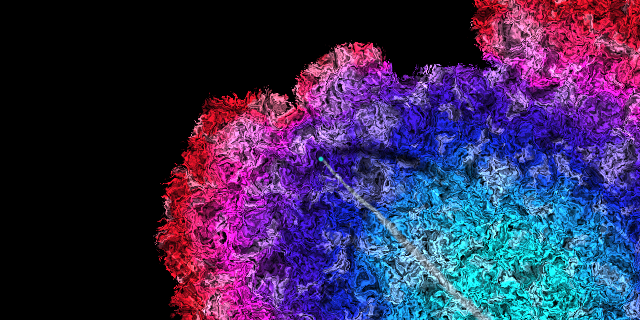
A Shadertoy shader for this background:

```glsl
const vec2 CORE = vec2(1.60, 0.05);       // centre of the colour bands
const vec2 STRETCH_DIR = vec2(-0.756, 0.655);
const float STRETCH = 0.20;
const vec2 RIDGE_TIP = vec2(1.003, 0.503);
const vec2 RIDGE_END = vec2(1.52, -0.01);
const float RIM_SHIFT = 0.15;             // pushes lobe rims towards red
const float GRAIN = 1.45;
const vec3 PALE = vec3(0.74, 0.70, 0.82);
const vec3 RIDGE_COLOR = vec3(0.66, 0.71, 0.75);
const vec3 TIP_COLOR = vec3(0.10, 0.85, 0.80);

// Outline lobes: centre, radius
const int LOBES = 8;
const vec3 LOBE[LOBES] = vec3[](
    vec3(0.80, 0.30, 0.30), vec3(0.83, 0.05, 0.28), vec3(0.78, 0.50, 0.21),
    vec3(1.10, 0.67, 0.18), vec3(1.40, 0.29, 0.50), vec3(1.72, 0.92, 0.235),
    vec3(1.95, 0.85, 0.32), vec3(1.80, 0.30, 0.52));

// Pale clouds: centre, radius
const int CLOUDS = 9;
const vec3 CLOUD[CLOUDS] = vec3[](
    vec3(1.05, 0.77, 0.10), vec3(0.77, 0.56, 0.10), vec3(1.63, 0.87, 0.12),
    vec3(1.17, 0.61, 0.08), vec3(1.04, 0.58, 0.07), vec3(1.56, 0.46, 0.07),
    vec3(1.93, 0.49, 0.08), vec3(1.33, 0.19, 0.13), vec3(1.18, 0.43, 0.09));

// Colour bands: rgb, distance from the core
const int BANDS = 8;
const vec4 BAND[BANDS] = vec4[](
    vec4(0.08, 0.78, 0.82, 0.15), vec4(0.10, 0.53, 0.82, 0.33),
    vec4(0.07, 0.13, 0.68, 0.46), vec4(0.20, 0.07, 0.64, 0.56),
    vec4(0.45, 0.13, 0.70, 0.66), vec4(0.85, 0.10, 0.72, 0.75),
    vec4(0.87, 0.14, 0.40, 0.84), vec4(0.70, 0.06, 0.13, 0.95));

vec2 hashGradient(vec2 cell) {
    vec3 h = fract(cell.xyx * vec3(0.1031, 0.1030, 0.0973));
    h += dot(h, h.yzx + 33.33);
    float angle = 6.2832 * fract((h.x + h.y) * h.z);
    return vec2(cos(angle), sin(angle));
}

float gradientNoise(vec2 p) {
    vec2 i = floor(p), f = p - i;
    vec2 u = f * f * f * (f * (f * 6.0 - 15.0) + 10.0);
    vec2 e = vec2(0.0, 1.0);
    float a = dot(hashGradient(i), f);
    float b = dot(hashGradient(i + e.yx), f - e.yx);
    float c = dot(hashGradient(i + e.xy), f - e.xy);
    float d = dot(hashGradient(i + e.yy), f - e.yy);
    return mix(mix(a, b, u.x), mix(c, d, u.x), u.y);
}

float fbm(vec2 p) {
    float sum = 0.0, amp = 0.6;
    for (int i = 0; i < 5; i++) {
        sum += amp * gradientNoise(p);
        p = mat2(1.6, 1.2, -1.2, 1.6) * p + 7.3;
        amp *= 0.58;
    }
    return sum;
}

float outline(vec2 p) {
    float d = 10.0;
    for (int i = 0; i < LOBES; i++) d = min(d, length(p - LOBE[i].xy) - LOBE[i].z);
    return d;
}

vec3 bandColor(float t) {
    vec3 col = BAND[0].rgb;
    for (int i = 1; i < BANDS; i++)
        col = mix(col, BAND[i].rgb, smoothstep(BAND[i - 1].w, BAND[i].w, t));
    return col;
}

void mainImage(out vec4 fragColor, in vec2 fragCoord) {
    vec2 p = fragCoord / iResolution.y;
    vec2 warp = vec2(fbm(p * 9.0), fbm(p * 9.0 + 31.7));
    vec2 w = p + 0.07 * warp;
    float grain = gradientNoise(w * 125.0) + 0.6 * gradientNoise(w * 61.0 + 5.0);

    // Frayed outline
    float d = outline(p + 0.05 * warp) + 0.012 * gradientNoise(p * 45.0);
    float cover = smoothstep(-0.006, 0.006, 0.022 * grain - d);

    // Stretched colour bands
    vec2 q = w - CORE;
    float r = length(q);
    float t = r * (1.0 - STRETCH * smoothstep(0.5, 1.0, dot(q / max(r, 1e-4), STRETCH_DIR)));
    t += RIM_SHIFT * smoothstep(0.12, 0.0, -d) * smoothstep(0.68, 0.74, t);
    t += 0.05 * fbm(w * 14.0 + 3.0);
    vec3 col = bandColor(t);

    // Pale clouds and scattered tufts
    float pale = 0.65 * smoothstep(0.06, 0.22, fbm(w * 11.0 + 17.0));
    for (int i = 0; i < CLOUDS; i++) {
        float c = length(w - CLOUD[i].xy) / CLOUD[i].z;
        pale = max(pale, 0.75 * smoothstep(1.1, 0.35, c + 0.8 * fbm(p * 20.0)));
    }
    col = mix(col, mix(PALE, col * 1.25, 0.3), pale);

    // Streaks along the ridge direction
    vec2 along = normalize(RIDGE_END - RIDGE_TIP);
    vec2 s = vec2(dot(p - RIDGE_TIP, along), dot(p - RIDGE_TIP, vec2(-along.y, along.x)));
    float streak = smoothstep(0.12, 0.4, gradientNoise(s * vec2(9.0, 110.0)));
    streak *= smoothstep(0.05, 0.25, gradientNoise(p * 6.0 + 2.0));
    col = mix(col, col * 1.2 + 0.22, 0.7 * streak);

    // Shadow hollows and black grain
    float hollow = smoothstep(0.02, 0.28, fbm(w * 16.0 + 53.0));
    float arc = smoothstep(0.035, 0.0, abs(p.y - 0.53 + 0.9 * pow(p.x - 1.08, 2.0) - 0.02 * warp.x));
    arc *= smoothstep(1.0, 1.08, p.x) * smoothstep(1.48, 1.32, p.x);
    col *= (1.0 - 0.55 * hollow) * (1.0 - 0.65 * arc);
    col *= clamp(0.95 + GRAIN * grain, 0.04, 1.5);

    // Pale ridge with a bright tip
    float width = mix(0.006, 0.02, smoothstep(0.0, 0.5, s.x));
    float ridge = smoothstep(width, 0.3 * width, abs(s.y + 0.012 * warp.y));
    ridge *= smoothstep(0.0, 0.02, s.x);
    col = mix(col, RIDGE_COLOR * (0.9 + 0.7 * grain), 0.8 * ridge);
    col = mix(col, TIP_COLOR, smoothstep(0.010, 0.004, length(p - RIDGE_TIP)));

    fragColor = vec4(clamp(col, 0.0, 1.0) * cover, 1.0);
}
```
